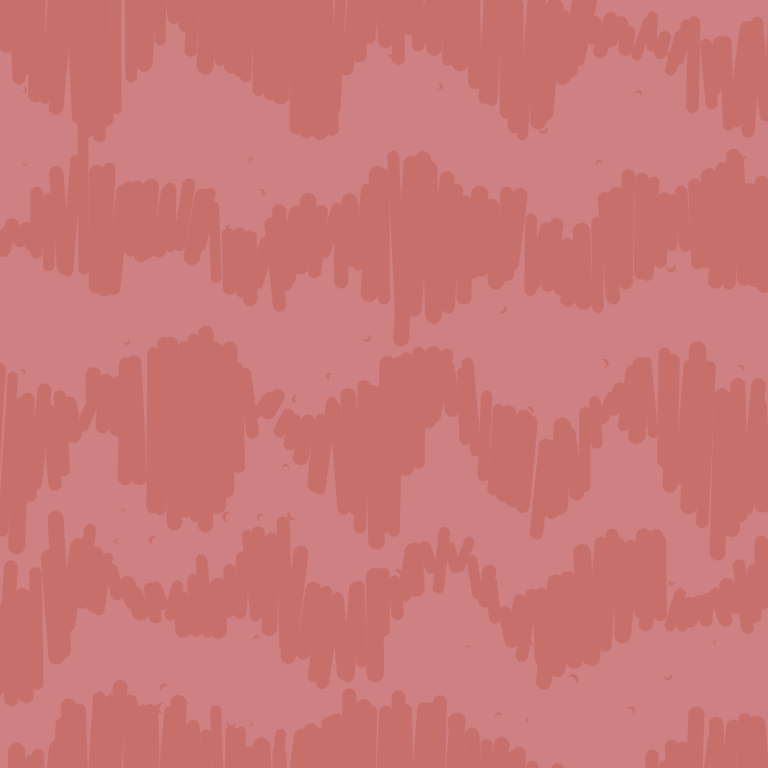
Reproduce this pattern procedurally as a WebGL 1 fragment shader.

```glsl
precision highp float;
// Five ragged, wavy bands of dark brush strokes over a flat rose ground.
// Each band is a row of leaning capsules whose ends follow two cosine-built
// edges with random jitter; sparse crescent flecks of paint fill the gaps.

uniform vec2 u_resolution;

const float TAU = 6.2831853;
const float PITCH = 0.0145;  // spacing between brush strokes
const float FLECK_CELL = 0.045;
const vec3 ROSE = vec3(0.808, 0.502, 0.510);
const vec3 BRICK = vec3(0.782, 0.435, 0.420);

// Waves hold amplitude, frequency and crest position.
struct Edge {
  float base;
  vec3 wide;
  vec3 narrow;
};

float hash(vec2 p) {
  return fract(sin(dot(p, vec2(127.1, 311.7))) * 43758.5453);
}

float wave(float x, vec3 w) {
  return w.x * cos(TAU * w.y * (x - w.z));
}

float edgeHeight(float x, Edge e) {
  return e.base + wave(x, e.wide) + wave(x, e.narrow);
}

float capsule(vec2 p, vec2 a, vec2 b, float radius) {
  vec2 pa = p - a;
  vec2 ba = b - a;
  float t = clamp(dot(pa, ba) / max(dot(ba, ba), 1e-6), 0.0, 1.0);
  return length(pa - ba * t) - radius;
}

// Small jitter with an occasional long spike.
float raggedness(vec2 id) {
  return 0.032 * (hash(id) - 0.5) + 0.042 * pow(hash(id + 17.3), 9.0);
}

// Distance to one band, found from the strokes nearest to p.
float band(vec2 p, float seed, Edge upper, Edge lower) {
  float d = 1.0;
  float nearest = floor(p.x / PITCH);
  for (int i = -3; i <= 3; i++) {
    vec2 id = vec2(nearest + float(i), seed);
    float x = (id.x + 0.5 + 0.5 * (hash(id + 3.1) - 0.5)) * PITCH;
    float radius = mix(0.0068, 0.0115, hash(id + 5.7));
    float lean = 0.014 * (hash(id + 8.9) - 0.4);
    float top = edgeHeight(x, upper) + raggedness(id + 21.0) - radius;
    float bottom = edgeHeight(x, lower) - raggedness(id + 43.0) + radius;
    bottom = min(bottom, top - 0.02);
    d = min(d, capsule(p, vec2(x + lean, top), vec2(x - lean, bottom), radius));
  }
  return d;
}

// Distance to sparse crescents, one at most per cell.
float flecks(vec2 p) {
  vec2 id = floor(p / FLECK_CELL);
  vec2 jitter = vec2(hash(id + 2.3), hash(id + 6.1)) - 0.5;
  vec2 q = p - (id + 0.5 + 0.5 * jitter) * FLECK_CELL;
  float radius = mix(0.003, 0.007, hash(id + 9.4));
  float angle = TAU * hash(id + 12.8);
  vec2 bite = 0.7 * radius * vec2(cos(angle), sin(angle));
  float crescent = max(length(q) - radius, radius - length(q - bite));
  return hash(id + 31.0) < 0.15 ? crescent : 1.0;
}

float allBands(vec2 p) {
  float d = band(p, 1.0,
    Edge(1.02, vec3(-0.058, 0.7, 1.0) * vec3(-1.0, 1.0, 1.0) * vec3(-1.0, 1.0, 1.0), vec3(0.0)),
    Edge(0.896, vec3(-0.058, 3.5, 0.39), vec3(-0.015, 7.0, 0.13)));
  d = min(d, band(p, 2.0,
    Edge(0.746, vec3(0.039, 2.6, 0.53), vec3(0.02, 7.0, 0.53)),
    Edge(0.635, vec3(-0.028, 4.65, 0.55), vec3(-0.026, 1.0, 0.6))));
  d = min(d, band(p, 3.0,
    Edge(0.505, vec3(0.045, 3.2, 0.24), vec3(0.02, 1.0, 0.2)),
    Edge(0.375, vec3(-0.068, 4.3, 0.47), vec3(0.012, 9.0, 0.13))));
  d = min(d, band(p, 4.0,
    Edge(0.264, vec3(0.042, 4.3, 0.57), vec3(0.01, 8.0, 0.1)),
    Edge(0.173, vec3(-0.049, 2.7, 0.4), vec3(-0.033, 4.3, 0.7))));
  return min(d, band(p, 5.0,
    Edge(0.045, vec3(0.042, 2.5, 0.55), vec3(0.033, 1.0, 0.35)),
    Edge(-0.1, vec3(0.0), vec3(0.0))));
}

void main() {
  vec2 p = gl_FragCoord.xy / u_resolution;
  float soft = 0.75 / min(u_resolution.x, u_resolution.y);
  float d = min(allBands(p), flecks(p));
  float paint = 1.0 - smoothstep(-soft, soft, d);
  gl_FragColor = vec4(mix(ROSE, BRICK, paint), 1.0);
}
```
